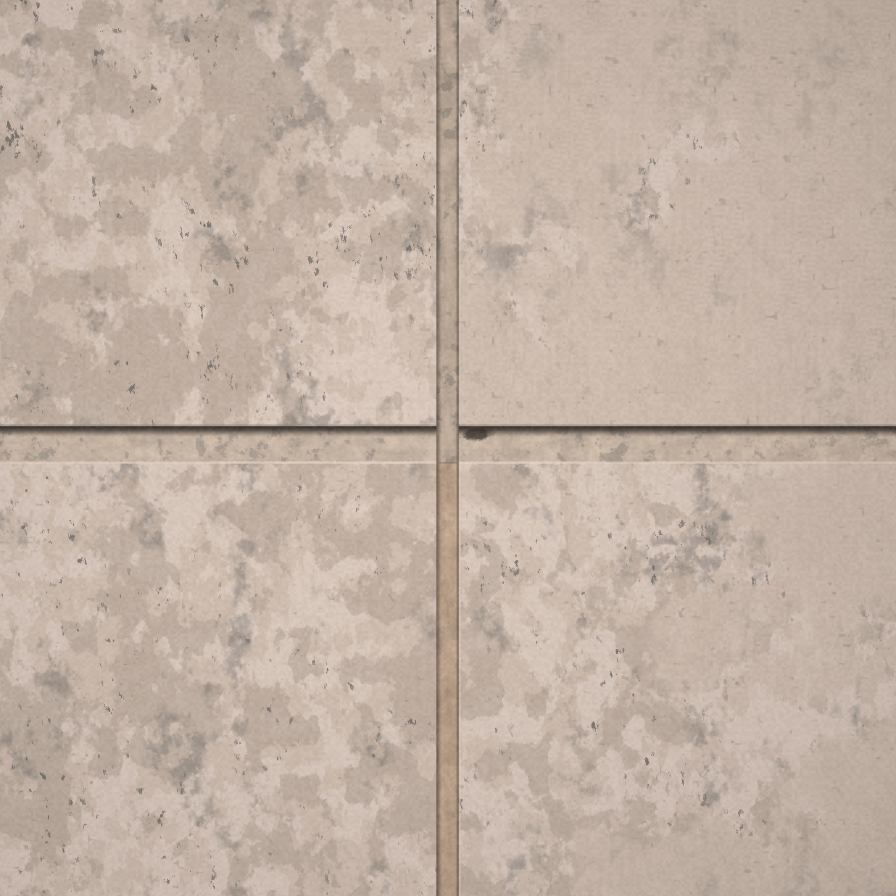
Write a WebGL 2 fragment shader that draws this texture.

```glsl
#version 300 es
precision highp float;

#define SLAB 1.1
#define JOINT vec2(0.4995, 0.504)
#define HALF_GAP vec2(0.0125, 0.0205)
#define BASE vec3(0.792, 0.722, 0.670)
#define PALE vec3(0.838, 0.772, 0.730)
#define TAUPE vec3(0.690, 0.628, 0.574)
#define PIT_GREY vec3(0.44, 0.425, 0.41)
#define GROUT vec3(0.755, 0.685, 0.622)
#define TAN_GROUT vec3(0.725, 0.615, 0.515)
#define SHADOW vec3(0.20, 0.175, 0.16)
#define GRAIN 0.045
#define VIGNETTE 0.22

uniform vec2 u_resolution;
out vec4 fragColor;

float hash(vec2 p) {
  return fract(sin(dot(p, vec2(127.1, 311.7))) * 43758.5453);
}

float noise(vec2 p) {
  vec2 i = floor(p), f = fract(p);
  f = f * f * (3.0 - 2.0 * f);
  return mix(mix(hash(i), hash(i + vec2(1, 0)), f.x),
             mix(hash(i + vec2(0, 1)), hash(i + 1.0), f.x), f.y);
}

float fbm(vec2 p) {
  float sum = 0.0, amp = 0.434;
  for (int i = 0; i < 5; i++) {
    sum += amp * noise(p);
    p = mat2(1.6, 1.2, -1.2, 1.6) * p + 5.3;
    amp *= 0.6;
  }
  return sum;
}

// Soft-edged strip between a and b
float strip(float x, float a, float b, float blur) {
  return smoothstep(a - blur, a + blur, x) - smoothstep(b - blur, b + blur, x);
}

// Weathered stone; the right-hand column turns smoother away from its worn side
vec3 stone(vec2 d, vec2 cell) {
  vec2 q = d + 9.0 * vec2(hash(cell + 3.0), hash(cell + 8.0)) + 2.0;
  float cloud = fbm(q * 7.0);
  float wornSide = mix(0.22, -0.15, cell.y + 1.0);
  float plain = (cell.x + 1.0) * smoothstep(0.0, 0.2, d.x - wornSide + 1.5 * (cloud - 0.5));
  float rough = 1.0 - 0.85 * plain;

  // Ragged flaked patches, fine ones inside broad ones
  float broad = cloud - 0.5;
  float paleFlake = smoothstep(0.49, 0.56, fbm(q * vec2(48.0, 34.0)) - 0.5 * broad);
  float darkFlake = smoothstep(0.47, 0.56, fbm(q * vec2(36.0, 29.0) + 13.0) + 0.7 * broad);
  vec3 col = mix(BASE, PALE, 0.75 * paleFlake * rough);
  col = mix(col, TAUPE, 0.58 * darkFlake * rough);

  // Thin grey stains with mottled edges
  float stain = smoothstep(0.55, 0.72, fbm(q * vec2(20.0, 13.0) + 31.0));
  float mottle = smoothstep(0.35, 0.62, fbm(q * 75.0 + 5.0));
  col = mix(col, PIT_GREY, 0.42 * stain * mottle * mix(rough, 1.0, 0.3));

  // Small upright pits in clusters, and scattered specks
  float cluster = smoothstep(0.42, 0.62, fbm(q * 13.0 + 47.0));
  float pit = smoothstep(0.63, 0.74, fbm(q * vec2(125.0, 78.0) + 71.0));
  col = mix(col, PIT_GREY, 0.85 * pit * cluster * rough);
  float speck = smoothstep(0.78, 0.95, noise(q * 190.0)) * smoothstep(0.5, 0.7, noise(q * 45.0));
  return mix(col, TAUPE * 0.9, 0.45 * speck);
}

void main() {
  vec2 p = gl_FragCoord.xy / u_resolution;
  float px = 0.75 / u_resolution.y;
  vec2 g = HALF_GAP;
  vec2 cell = floor((p - JOINT) / SLAB);
  vec2 d = p - JOINT - SLAB * round((p - JOINT) / SLAB);
  vec3 col = stone(d, cell);

  // Pale side arris below the crossing
  col = mix(col, PALE, 0.6 * strip(d.x, g.x, g.x + 0.002, px) * step(d.y, 0.0));

  // Horizontal joint with the shadow of the slab above
  vec3 bed = GROUT * (0.89 + 0.22 * fbm(p * vec2(60.0, 75.0)));
  float speckle = smoothstep(0.58, 0.72, fbm(p * 85.0 + 9.0));
  bed = mix(bed, PIT_GREY, 0.35 * speckle);
  float drop = g.y - d.y;
  float shade = 1.0 - smoothstep(0.001, 0.013, drop);
  bed = mix(bed, SHADOW, 0.9 * shade);
  vec2 blotAt = (d - vec2(0.035, 0.012)) / vec2(0.021, 0.008);
  float blot = 1.0 - smoothstep(0.45, 1.05, length(blotAt) + 1.2 * (fbm(p * 110.0) - 0.5));
  bed = mix(bed, SHADOW, 0.75 * blot);
  col = mix(col, bed, strip(d.y, -g.y, g.y, px));
  col = mix(col, TAUPE * 0.8, 0.5 * strip(d.y, g.y, g.y + 0.002, px));
  float chipped = 0.55 + 0.4 * noise(p * vec2(45.0, 1.0));
  col = mix(col, PALE * 1.04, chipped * strip(d.y, -g.y - 0.001, -g.y + 0.0015, px));

  // Vertical joint runs over the crossing, tanner below it
  float below = 1.0 - smoothstep(-g.y - px, -g.y + px, d.y);
  vec3 rib = mix(mix(GROUT, TAUPE, 0.6), TAN_GROUT, 0.2 + 0.6 * below);
  rib *= 0.86 + 0.26 * fbm(p * vec2(90.0, 45.0) + 19.0);
  rib = mix(rib, PIT_GREY, 0.4 * smoothstep(0.56, 0.70, fbm(p * 80.0 + 27.0)) * (1.0 - 0.6 * below));
  float leftShade = 1.0 - smoothstep(0.0, 0.0065, d.x + g.x);
  float rightShade = 1.0 - smoothstep(0.0, 0.004, g.x - d.x);
  rib = mix(rib, SHADOW, 0.52 * leftShade + 0.5 * rightShade);
  rib = mix(rib, PIT_GREY, 0.5 * strip(d.y, -g.y - 0.001, -g.y + 0.001, px));
  col = mix(col, rib, strip(d.x, -g.x, g.x, px));

  // Fine grain and light falloff
  col += GRAIN * (noise(p * 340.0) - 0.5);
  vec2 off = p - vec2(0.42, 0.53);
  col *= 1.03 - VIGNETTE * dot(off, off);
  fragColor = vec4(clamp(col, 0.0, 1.0), 1.0);
}
```
